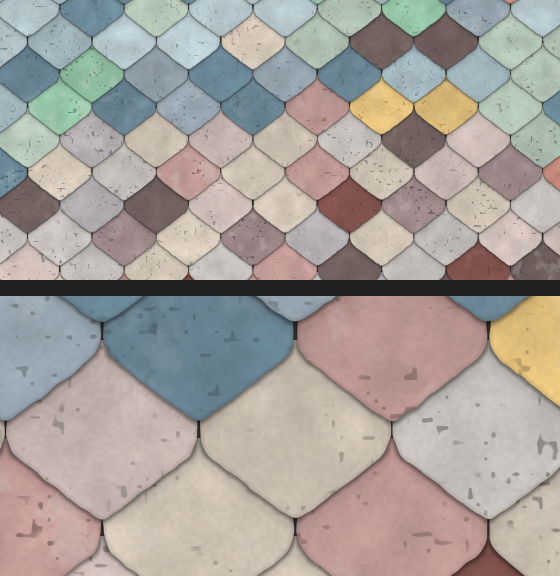
Top, the full canvas; bottom, a detail of the centre.
Write a Shadertoy shader that draws this pattern.

```glsl
// Overlapping rows of pastel clay shingles with rounded, pointed lower ends.
// Each pixel tests two staggered rows, painted back to front with a contact
// shadow; hashes choose the glaze by zone and value noise adds pits and wear.

const float ROW_STEP = 0.508;   // lengths are in tile widths
const float TILES_HIGH = 4.349;

const vec3 COOL[6] = vec3[](
    vec3(.70, .77, .79), vec3(.59, .65, .69), vec3(.57, .76, .64),
    vec3(.69, .76, .70), vec3(.64, .72, .75), vec3(.42, .53, .59));

const vec3 WARM[7] = vec3[](
    vec3(.83, .78, .72), vec3(.80, .73, .71), vec3(.76, .74, .72),
    vec3(.70, .68, .69), vec3(.75, .60, .58), vec3(.60, .52, .52),
    vec3(.43, .37, .36));

float hash(vec2 p) {
    vec3 q = fract(p.xyx * 0.1031);
    q += dot(q, q.yzx + 33.33);
    return fract((q.x + q.y) * q.z);
}

float noise(vec2 p) {
    vec2 i = floor(p), f = fract(p);
    f = f * f * (3.0 - 2.0 * f);
    return mix(mix(hash(i), hash(i + vec2(1, 0)), f.x),
               mix(hash(i + vec2(0, 1)), hash(i + vec2(1, 1)), f.x), f.y);
}

float fbm(vec2 p) {
    float sum = 0.0, gain = 0.5;
    for (int i = 0; i < 4; i++) {
        sum += gain * noise(p);
        p = mat2(1.6, 1.2, -1.2, 1.6) * p + 7.3;
        gain *= 0.5;
    }
    return sum;
}

float smoothMax(float a, float b, float k) {
    float h = max(k - abs(a - b), 0.0) / k;
    return max(a, b) + h * h * k * 0.25;
}

// Straight sides, a soft V below; the top runs on under the row above.
float shingle(vec2 q) {
    float side = abs(q.x) - 0.492;
    float foot = (0.78 * sqrt(q.x * q.x + 0.0016) - 0.445 - q.y) / 1.268;
    return smoothMax(side, foot, 0.07);
}

// Cool glazes upper left and far right, warm ones between, darker low down.
vec3 glaze(vec2 id, vec2 centre) {
    vec2 u = centre / TILES_HIGH;
    float pick = hash(id + 17.0), stray = hash(id + 41.0);
    float cool = max(u.y - 0.25 - 0.45 * u.x,
                     0.4 - length(u - vec2(1.85, 0.72)));
    vec3 col = WARM[int(6.99 * pow(pick, mix(0.85, 1.8, u.y)))];
    if (cool + 0.45 * (stray - 0.5) > 0.0) col = COOL[int(5.99 * pick)];

    // Occasional ochre and terracotta tiles
    float accent = hash(id + 73.0);
    if (accent > 0.78 && length(u - vec2(1.5, 0.45)) < 0.38)
        col = vec3(.86, .73, .47);
    else if (accent < 0.07 && cool < 0.1)
        col = mix(vec3(.50, .32, .30), vec3(.77, .54, .49), step(0.3, u.y));
    return col * (0.96 + 0.08 * hash(id + 97.0));
}

vec3 clay(vec2 id, vec2 centre, vec2 q, float d) {
    vec2 s = q + 13.0 * vec2(hash(id + 5.0), hash(id + 9.0));
    float wear = hash(id + 23.0);
    vec3 col = glaze(id, centre);

    // Cloudy firing, chalky bloom, grain and pits
    col *= 0.89 + 0.23 * fbm(s * 4.0);
    float bloom = smoothstep(0.52, 0.72, fbm(s * 6.0 + 31.0));
    col = mix(col, vec3(.82, .81, .79), 0.28 * wear * bloom);
    col *= 0.975 + 0.05 * noise(s * 48.0);
    float pits = smoothstep(0.80, 0.92, noise(s * 25.0))
               * smoothstep(0.38, 0.60, noise(s * 4.0 + 3.0));
    col *= 1.0 - (0.08 + 0.22 * wear) * pits;

    // Narrow worn rim
    return col * (1.0 - 0.10 * smoothstep(-0.025, 0.0, d));
}

void mainImage(out vec4 fragColor, in vec2 fragCoord) {
    vec2 p = fragCoord / iResolution.y * TILES_HIGH;
    float pixel = TILES_HIGH / iResolution.y;
    float lowerRow = floor((p.y - 0.131) / ROW_STEP);
    float chip = 0.012 * (noise(p * 16.0) - 0.5);
    vec3 col = vec3(.30, .28, .27);

    // The upper row overlaps the lower one
    for (int i = 0; i < 2; i++) {
        float row = lowerRow + float(i);
        float shift = 0.428 + 0.5 * mod(row, 2.0);
        float column = floor(p.x - shift + 0.5);
        vec2 centre = vec2(column + shift, row * ROW_STEP + 0.131);
        vec2 q = p - centre, id = vec2(column, row) + 60.0;
        float d = shingle(q) + chip;

        col *= mix(0.56, 1.0, smoothstep(-0.005, 0.032, d))
             * mix(0.90, 1.0, smoothstep(0.0, 0.09, d));
        col = mix(col, clay(id, centre, q, d), clamp(0.5 - d / pixel, 0.0, 1.0));
    }
    fragColor = vec4(col, 1.0);
}
```
